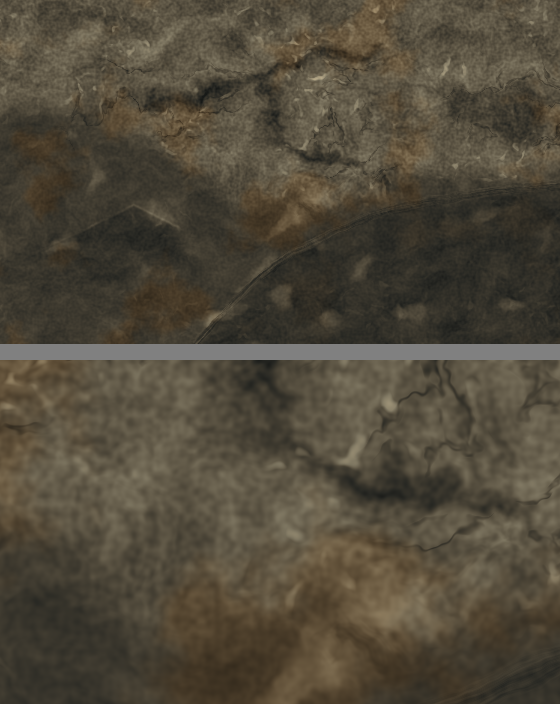
Top, the full canvas; bottom, a detail of the centre.
Give the GLSL for this texture, as a WebGL 2 fragment shader.

```glsl
#version 300 es
precision highp float;
// Weathered brown rock face with dark crevices, pale flecks and shaded lower facets.
uniform vec2 u_resolution;
out vec4 fragColor;

const vec3 DARK_STONE = vec3(0.16, 0.16, 0.14);
const vec3 PALE_STONE = vec3(0.48, 0.45, 0.37);
const vec3 WARM_DIP = vec3(0.0, 0.012, 0.02);
const vec3 RUST = vec3(0.035, 0.0, -0.03);
const float LIT_TONE = 0.375;
const float SHADE_TONE = 0.238;
const float DEEP_TONE = 0.188;
const float LIT_CONTRAST = 0.13;
const float SHADE_CONTRAST = 0.075;
const float GRAIN = 0.085;
const float FLECK = 0.17;
const float CREVICE = 0.17;
const float WARP = 0.045;
const vec2 FACET_APEX = vec2(0.39, 0.40);

vec2 gradientAt(vec2 cell) {
    vec3 h = fract(cell.xyx * vec3(0.1031, 0.1030, 0.0973));
    h += dot(h, h.yzx + 33.33);
    float angle = 6.2832 * fract((h.x + h.y) * h.z);
    return vec2(cos(angle), sin(angle));
}

float gradientNoise(vec2 p) {
    vec2 i = floor(p), f = p - i;
    vec2 u = f * f * f * (f * (f * 6.0 - 15.0) + 10.0);
    vec2 e = vec2(1.0, 0.0);
    float a = dot(gradientAt(i), f);
    float b = dot(gradientAt(i + e.xy), f - e.xy);
    float c = dot(gradientAt(i + e.yx), f - e.yx);
    float d = dot(gradientAt(i + e.xx), f - e.xx);
    return mix(mix(a, b, u.x), mix(c, d, u.x), u.y);
}

float fbm(vec2 p) {
    float sum = 0.0, amp = 1.0;
    for (int i = 0; i < 5; i++) {
        sum += amp * gradientNoise(p);
        p = mat2(1.6, 1.2, -1.2, 1.6) * p + 7.3;
        amp *= 0.55;
    }
    return sum;
}

float segmentDistance(vec2 p, vec2 a, vec2 b) {
    vec2 ab = b - a;
    return length(p - a - ab * clamp(dot(p - a, ab) / dot(ab, ab), 0.0, 1.0));
}

// Soft-edged stroke between two points
float stroke(vec2 p, vec2 a, vec2 b, float width) {
    return 1.0 - smoothstep(0.0, width, segmentDistance(p, a, b));
}

void main() {
    vec2 p = gl_FragCoord.xy / u_resolution.y;
    p.x *= 1.63 * u_resolution.y / u_resolution.x;
    vec2 drift = vec2(fbm(p * 5.0), fbm(p * 5.0 + 19.0));
    vec2 q = p + WARP * drift;

    // Large planes: lit top, shaded left, deep lower right
    float litEdge = 0.70 - 0.27 * smoothstep(0.2, 0.75, p.x) + 0.07 * smoothstep(1.0, 1.4, p.x);
    float lit = smoothstep(-0.07, 0.07, q.y - litEdge);
    float deepEdge = 0.5 * (1.0 - exp(-2.7 * (p.x - 0.57)));
    float deepGap = p.y + 0.25 * (q.y - p.y) - deepEdge;
    float deep = 1.0 - smoothstep(-0.025, 0.015, deepGap);
    float tone = mix(mix(SHADE_TONE, LIT_TONE, lit), DEEP_TONE, deep);
    tone -= 0.03 * lit * smoothstep(0.8, 1.0, p.y);

    // Mottling, stretched along the bedding
    vec2 bed = mat2(0.94, -0.34, 0.34, 0.94) * q * vec2(1.0, 1.4);
    float mottle = fbm(mix(q * vec2(9.0, 12.0), bed * 9.0, deep));
    tone += mix(SHADE_CONTRAST, LIT_CONTRAST, lit * (1.0 - deep)) * mottle;

    // Crevices: two long cracks and a net of smaller wandering ones
    vec2 c = p + 1.6 * WARP * drift;
    float crack = stroke(c, vec2(0.46, 0.71), vec2(0.74, 0.77), 0.035);
    crack = max(crack, stroke(c, vec2(0.74, 0.77), vec2(1.08, 0.88), 0.035));
    crack = max(crack, stroke(c, vec2(0.74, 0.76), vec2(0.80, 0.60), 0.055));
    crack = max(crack, stroke(c, vec2(0.80, 0.60), vec2(1.03, 0.52), 0.035));
    crack = max(crack, 0.8 * stroke(c, vec2(1.32, 0.70), vec2(1.54, 0.66), 0.085));
    float vein = 1.0 - smoothstep(0.0, 0.09, abs(fbm(c * vec2(4.5, 7.0) + 31.0)));
    float veinZone = smoothstep(-0.02, 0.2, gradientNoise(p * 3.5 + 4.0));
    veinZone *= smoothstep(0.35, 0.5, p.y) * (1.0 - smoothstep(0.78, 0.95, p.y));
    crack = max(crack, 0.7 * vein * veinZone);
    tone -= CREVICE * crack * mix(0.35, 1.0, lit);

    // Angular facet with a thin bright rim
    float facetGap = FACET_APEX.y - 0.48 * abs(p.x - FACET_APEX.x) - p.y + 0.006 * drift.x;
    float facetSpan = smoothstep(0.05, 0.2, p.x) * (1.0 - smoothstep(0.48, 0.56, p.x));
    float facet = smoothstep(-0.003, 0.005, facetGap) * (1.0 - smoothstep(0.02, 0.25, facetGap));
    float rim = exp(-pow((facetGap + 0.004) / 0.004, 2.0));
    tone += facetSpan * (0.07 * rim * smoothstep(-0.3, 0.3, mottle) - 0.06 * facet);

    // Worn ridge above the deep plane and the pale streak that continues it
    float ridge = exp(-pow((deepGap - 0.012) / 0.02, 2.0));
    ridge *= smoothstep(0.48, 0.58, p.x) * (1.0 - smoothstep(0.7, 1.0, p.x));
    float streak = stroke(q, vec2(0.88, 0.37), vec2(1.02, 0.49), 0.04);
    tone += (0.10 * ridge + 0.16 * streak) * smoothstep(-0.4, 0.3, mottle);

    // Pale mineral patches, clustered flecks and fine grain
    float patches = smoothstep(0.27, 0.5, gradientNoise(bed * 8.0 + 50.0));
    tone += 0.12 * patches * (1.0 - 0.5 * lit);
    float cluster = smoothstep(-0.05, 0.3, gradientNoise(p * 5.0 + 12.0));
    float flecks = smoothstep(0.2, 0.5, gradientNoise(q * 42.0));
    tone += FLECK * flecks * cluster * mix(0.3, 1.0, lit);
    float grain = gradientNoise(p * 115.0) + gradientNoise(q * 62.0 + 8.0);
    tone += GRAIN * grain * mix(0.45, 1.0, lit);

    // Stone colour ramp with rusty stains
    float t = (max(tone, 0.09) - DARK_STONE.r) / (PALE_STONE.r - DARK_STONE.r);
    vec3 colour = mix(DARK_STONE, PALE_STONE, t);
    colour -= WARM_DIP * max(4.0 * t * (1.0 - t), 0.0);
    float stain = smoothstep(0.05, 0.5, fbm(p * 4.0 + 70.0));
    colour += RUST * stain * (1.0 - 0.7 * deep);
    fragColor = vec4(clamp(colour, 0.0, 1.0), 1.0);
}
```
